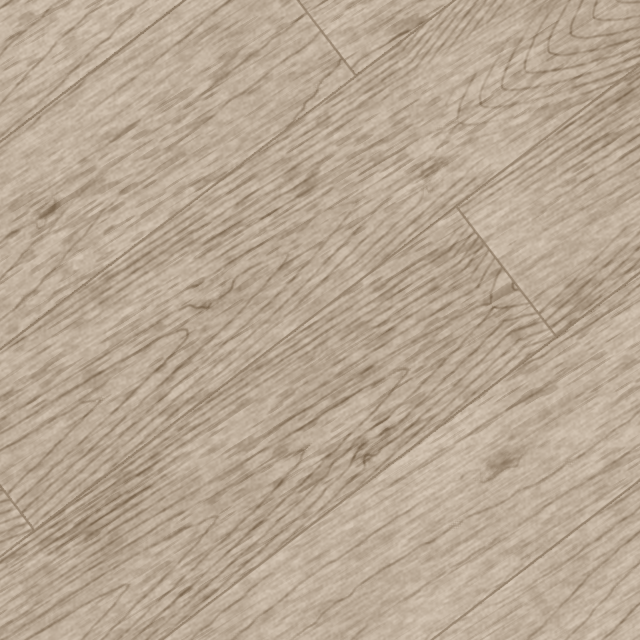
Write a Shadertoy shader that draws this texture.

```glsl
#define ANGLE 0.655
#define PLANK_WIDTH 0.257
#define PLANK_LENGTH 1.662
#define FIRST_SEAM -0.154
#define FIRST_JOINT 0.147
#define SEAM_WIDTH 0.0013
#define RING_WIDTH 0.0022
#define ARCH_SPACING 0.18
#define ARCH_CURVE 30.0
#define KNOT_RADIUS 0.015
#define LIGHT_OAK vec3(0.80, 0.74, 0.67)
#define DEEP_OAK vec3(0.49, 0.41, 0.32)

float hash(vec2 p) {
    vec3 q = fract(p.xyx * 0.1031);
    q += dot(q, q.yzx + 33.33);
    return fract((q.x + q.y) * q.z);
}

float noise(vec2 p) {
    vec2 cell = floor(p), f = fract(p);
    f = f * f * (3.0 - 2.0 * f);
    return mix(mix(hash(cell), hash(cell + vec2(1, 0)), f.x),
               mix(hash(cell + vec2(0, 1)), hash(cell + vec2(1, 1)), f.x), f.y);
}

float fbm(vec2 p) {
    float sum = 0.0, amp = 0.5;
    for (int i = 0; i < 4; i++) {
        sum += amp * noise(p);
        p = p * 2.03 + 17.3;
        amp *= 0.5;
    }
    return sum / 0.9375;
}

// Growth ring height: nested arches on some planks, long straight grain on others
float ringField(vec2 p, float row, vec2 offset, float seed) {
    float warp = noise(p * vec2(4.0, 12.0) + offset) - 0.5;
    float jitter = noise(p * vec2(45.0, 100.0) + offset) - 0.5;
    float peak = PLANK_LENGTH * (0.97 - 0.42 * mod(row, 2.0));
    float along = p.x - peak;
    float across = abs(p.y + 0.02 + 0.02 * (seed - 0.5));
    float arch = min(along, -4.0 * along) + ARCH_CURVE * pow(across, 1.5);
    arch = arch / ARCH_SPACING + 0.45 + 0.5 * warp + 0.1 * jitter;
    float straight = 22.0 * p.y + 2.2 * noise(p * vec2(2.0, 7.0) + offset);
    straight += 0.5 * warp + 0.1 * jitter;
    return mod(row, 4.0) < 2.0 ? arch : straight;
}

// Soft elongated knots scattered along one plank
float knotField(vec2 p, vec2 id, vec2 offset) {
    float sum = 0.0;
    vec2 wobble = vec2(noise(p * 55.0 + offset), noise(p * 55.0 - offset + 300.0)) - 0.5;
    for (int i = 0; i < 3; i++) {
        vec2 key = id + float(i) * 13.7;
        vec2 center = vec2((float(i) + hash(key)) / 3.0 * PLANK_LENGTH,
                           (hash(key + 5.1) - 0.5) * PLANK_WIDTH * 0.7);
        vec2 d = (p - center) * vec2(0.4, 1.0) + 0.018 * wobble;
        float radius = KNOT_RADIUS * mix(0.6, 1.2, hash(key + 9.4));
        sum += exp(-dot(d, d) / (radius * radius));
    }
    return sum;
}

void mainImage(out vec4 fragColor, in vec2 fragCoord) {
    float pixel = 1.0 / iResolution.y;
    vec2 uv = fragCoord * pixel;

    // Staggered plank layout
    vec2 dir = vec2(cos(ANGLE), sin(ANGLE));
    vec2 floorPos = vec2(dot(uv, dir), dot(uv, vec2(-dir.y, dir.x)));
    float rowPos = (floorPos.y - FIRST_SEAM) / PLANK_WIDTH;
    float row = floor(rowPos);
    float boardPos = (floorPos.x - FIRST_JOINT) / PLANK_LENGTH - 0.5 * (1.0 - mod(row, 2.0));
    vec2 id = vec2(row, floor(boardPos)) + 40.0;
    vec2 p = vec2(fract(boardPos) * PLANK_LENGTH, (fract(rowPos) - 0.5) * PLANK_WIDTH);
    float seed = hash(id);
    vec2 offset = 50.0 + 90.0 * vec2(seed, hash(id + 7.7));

    // Dark growth rings, worn along their length
    float knot = knotField(p, id, offset);
    float rings = ringField(p, row, offset, seed) + 0.9 * knot;
    float slope = length(vec2(dFdx(rings), dFdy(rings))) / pixel;
    float ringDist = abs(fract(rings) - 0.5) / max(slope, 4.0);
    float ring = 1.0 - smoothstep(0.0, RING_WIDTH + pixel, ringDist);
    float halo = exp(-ringDist / 0.006);
    float wear = smoothstep(0.1, 0.6, noise(p * vec2(5.0, 18.0) + offset + 40.0));
    wear *= 0.5 + 0.5 * noise(p * 130.0 + offset);

    // Fibres, strands and pores, slightly skewed to the plank
    vec2 grain = vec2(p.x, p.y + 0.09 * p.x + 0.004 * noise(p * vec2(3.0, 8.0) + offset));
    float fibre = fbm(grain * vec2(9.0, 90.0) + offset);
    float fine = noise(grain * vec2(60.0, 260.0) + offset);
    float streak = noise(grain * vec2(32.0, 210.0) + offset + 70.0);
    float strand = smoothstep(0.7, 0.95, noise(grain * vec2(5.0, 190.0) + offset + 150.0));
    float zone = smoothstep(0.4, 0.62, fbm(p * vec2(3.0, 10.0) + offset + 20.0));
    float pores = smoothstep(0.52, 0.78, streak) * mix(0.35, 1.0, zone);
    float blotch = fbm(p * vec2(6.0, 14.0) + offset + 110.0);
    float speck = noise(uv * 256.0 + offset);

    // Tone from pale to deep
    float tone = 0.115 + 0.06 * (seed - 0.5) + 0.24 * (blotch - 0.5);
    tone += 0.17 * (fibre - 0.5) + 0.28 * (fine - 0.5) + 0.17 * (speck - 0.5);
    tone += 0.27 * pores + 0.16 * strand;
    tone += wear * (0.42 * ring + 0.1 * halo);
    tone += 0.5 * min(knot, 1.0) * smoothstep(0.3, 0.7, fbm(p * vec2(40.0, 100.0) + offset));

    // Grooves between planks with a faint bevel
    float edge = min(0.5 * PLANK_WIDTH - abs(p.y), min(p.x, PLANK_LENGTH - p.x));
    float groove = 1.0 - smoothstep(SEAM_WIDTH - 0.5 * pixel, SEAM_WIDTH + pixel, edge);
    float bevel = exp(-pow((edge - 0.0045) / 0.002, 2.0));
    tone -= 0.06 * bevel;
    tone = mix(tone, 0.72 + 0.25 * (fibre - 0.5), 0.85 * groove);

    fragColor = vec4(mix(LIGHT_OAK, DEEP_OAK, clamp(tone, -0.1, 1.0)), 1.0);
}
```
